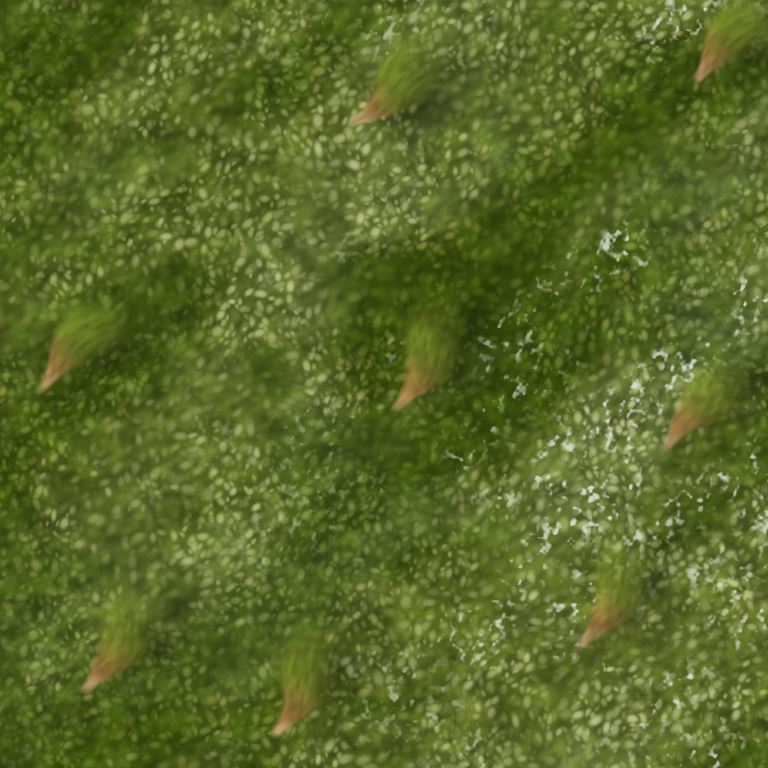
A three.js fragment shader for this texture:

```glsl
// Green fruit skin seen close up: dark and pale diagonal bands from stretched
// noise, covered in small pale flecks (jittered cells), wet glints and a few
// soft bumps that taper into tan spines pointing down and to the left.
varying vec2 vUv;

float hash(vec2 p) {
  return fract(sin(dot(p, vec2(127.1, 311.7))) * 43758.5453);
}

vec2 hash2(vec2 p) {
  return vec2(hash(p), hash(p + 57.3));
}

float noise(vec2 p) {
  vec2 i = floor(p), f = fract(p);
  f = f * f * (3.0 - 2.0 * f);
  return mix(mix(hash(i), hash(i + vec2(1.0, 0.0)), f.x),
             mix(hash(i + vec2(0.0, 1.0)), hash(i + 1.0), f.x), f.y);
}

float fbm(vec2 p) {
  float sum = 0.0, amp = 0.53;
  for (int i = 0; i < 4; i++) {
    sum += amp * noise(p);
    p = p * 2.03 + 17.1;
    amp *= 0.5;
  }
  return sum;
}

vec2 turn(vec2 p, float angle) {
  float c = cos(angle), s = sin(angle);
  return vec2(c * p.x + s * p.y, c * p.y - s * p.x);
}

// Soft oval flecks, one per cell, with scattered place, tilt and brightness
float flecks(vec2 p) {
  vec2 cell = floor(p);
  float light = 0.0;
  for (int y = -1; y <= 1; y++) {
    for (int x = -1; x <= 1; x++) {
      vec2 id = cell + vec2(float(x), float(y));
      vec2 d = p - id - 0.1 - 0.8 * hash2(id);
      d = turn(d, 0.9 + 2.2 * (hash(id + 9.7) - 0.5));
      d *= vec2(2.2, 3.4) * mix(0.8, 1.35, hash(id + 23.9));
      float power = 0.15 + 0.85 * hash(id + 41.2);
      light = max(light, power * smoothstep(0.1, 0.95, exp(-dot(d, d))));
    }
  }
  return light;
}

// Paint one spine: q.x runs from its tip into the bump, q.y runs across it
vec3 addSpine(vec3 skin, vec2 q, float seed) {
  // shaded side and far end of the bump
  vec2 s = (q - vec2(0.115, -0.035)) / vec2(0.07, 0.035);
  skin *= 1.0 - 0.28 * exp(-dot(s, s));

  q.y += 0.006 * sin(q.x * 45.0 + seed * 6.0);
  float width = 0.005 + 0.028 * smoothstep(0.0, 0.1, q.x);
  float soft = 0.004 + 0.012 * smoothstep(0.02, 0.13, q.x);
  float mask = 1.0 - smoothstep(width - soft, width + soft, abs(q.y));
  mask *= smoothstep(-0.004, 0.01, q.x) * (1.0 - smoothstep(0.09, 0.17, q.x));

  vec3 straw = vec3(0.76, 0.62, 0.45), rust = vec3(0.58, 0.43, 0.23);
  vec3 olive = vec3(0.41, 0.47, 0.14);
  vec3 color = mix(straw, rust, smoothstep(0.005, 0.04, q.x));
  color = mix(color, olive, smoothstep(0.03, 0.075 + 0.02 * seed, q.x));
  color *= 1.0 + 7.0 * clamp(q.y, -0.03, 0.03);
  color *= 0.85 + 0.3 * noise(q * vec2(70.0, 200.0) + seed * 50.0);
  return mix(skin, color, 0.85 * mask);
}

void main() {
  vec2 p = vUv;
  vec2 along = turn(p, 0.7);
  vec2 warp = vec2(fbm(p * 9.0), fbm(p * 9.0 + 31.0)) - 0.5;

  // diagonal bands, paler towards the lower right
  float band = fbm(along * vec2(2.3, 7.0) + warp * 0.9 + 4.3);
  band += 0.16 * (p.x - 0.5) - 0.08 * (p.y - 0.5);
  band = smoothstep(0.3, 0.68, band);
  float film = smoothstep(0.42, 0.7, fbm(along * vec2(5.0, 10.0) + 62.0));
  film *= 0.3 + 0.7 * p.x;

  // skin colour with mottled shade
  vec3 skin = mix(vec3(0.22, 0.30, 0.04), vec3(0.35, 0.405, 0.135), band);
  skin = mix(skin, vec3(0.44, 0.50, 0.32), 0.38 * film);
  skin *= 0.7 + 0.56 * fbm(p * 34.0 + 8.0);
  skin *= 0.84 + 0.32 * noise(turn(p, 0.5) * vec2(75.0, 120.0));

  // pale flecks in two sizes
  vec2 fp = p + warp * 0.02;
  float patchy = smoothstep(0.3, 0.6, fbm(p * 14.0 + 80.0));
  float light = flecks(fp * 54.0);
  light = max(light, 0.75 * flecks(turn(fp, 0.5) * 80.0 + 20.0) * patchy);
  light *= (0.5 + 0.42 * band) * (0.5 + 0.5 * patchy);
  vec3 pale = mix(vec3(0.60, 0.66, 0.27), vec3(0.76, 0.79, 0.55), max(band, film));
  skin = mix(skin, pale, light);

  // small wet glints, gathered in patches
  float wet = smoothstep(0.45, 0.7, fbm(along * vec2(7.0, 12.0) + 120.0));
  wet *= 0.15 + 0.85 * smoothstep(0.2, 0.8, p.x);
  float glint = noise(turn(fp, 1.1) * vec2(110.0, 150.0));
  glint = smoothstep(0.58, 0.92, 0.7 * glint + 0.35 * noise(p * 230.0));
  skin = mix(skin, vec3(0.86, 0.89, 0.84), 0.9 * wet * glint);

  // scattered spines
  vec2 grid = p * 2.5 + vec2(0.35, 0.15);
  for (int y = -1; y <= 1; y++) {
    for (int x = -1; x <= 1; x++) {
      vec2 id = floor(grid) + vec2(float(x), float(y));
      vec2 tip = id + 0.1 + 0.6 * hash2(id + 5.0);
      float seed = hash(id + 71.0);
      skin = addSpine(skin, turn((grid - tip) / 2.5, 0.65 + 0.5 * seed), seed);
    }
  }
  gl_FragColor = vec4(skin, 1.0);
}
```
